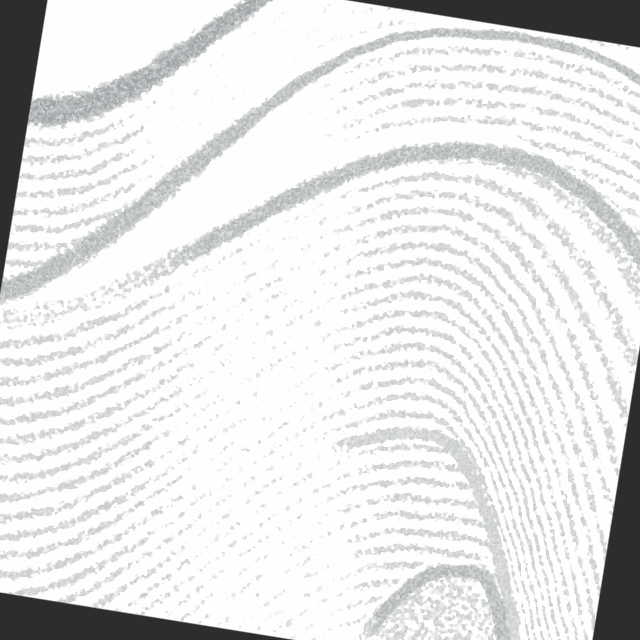
A Shadertoy shader for this texture:

```glsl
// Raked white sand on a tilted square sheet over a dark ground.
// Each furrow is a curve that rises smoothly and then falls away; stripes fill
// the bands between the ridges, and cellular noise breaks the shade into grains.

const float TILT = 0.16;
const vec3 GROUND = vec3(0.175);
const vec3 SAND = vec3(0.995, 0.997, 0.997);
const vec3 SHADE = vec3(0.63, 0.645, 0.65);
const float GRAIN_CELLS = 190.0;
const float FURROW_GAP = 0.027;
const float MAIN_FURROWS = 15.4;
const float FURROW_TONE = 0.47;

// Curves: rise is (low, high, start x, end x); fall is (width, power) after end x
const vec4 TOP_RISE   = vec4(0.825, 1.09, 0.07, 0.62);
const vec2 TOP_FALL   = vec2(2.0, 2.0);
const vec4 UPPER_RISE = vec4(0.53, 0.948, -0.08, 0.68);
const vec2 UPPER_FALL = vec2(0.848, 2.7);
const vec4 MID_RISE   = vec4(0.505, 0.763, 0.0, 0.7);
const vec2 MID_FALL   = vec2(0.588, 2.7);
const vec4 ARCH_RISE  = vec4(0.04, 0.353, 0.0, 0.64);
const vec2 ARCH_FALL  = vec2(0.284, 2.5);
const vec4 INNER_RISE = vec4(0.01, 0.323, 0.0, 0.64);
const vec2 INNER_FALL = vec2(0.24, 3.0);
const vec4 MOUND_RISE = vec4(-0.08, 0.108, 0.45, 0.7);
const vec2 MOUND_FALL = vec2(0.1344, 4.86);

float curve(float x, vec4 rise, vec2 fall) {
    float drop = pow(max(x - rise.w, 0.0) / fall.x, fall.y);
    return mix(rise.x, rise.y, smoothstep(rise.z, rise.w, x)) - drop;
}

// Approximate signed distance to a curve, positive above it
float above(vec2 p, vec4 rise, vec2 fall) {
    float y = curve(p.x, rise, fall);
    float slope = (curve(p.x + 0.003, rise, fall) - y) / 0.003;
    return (p.y - y) / sqrt(1.0 + slope * slope);
}

vec2 hash2(vec2 cell) {
    vec3 h = fract(cell.xyx * vec3(0.1031, 0.1030, 0.0973));
    h += dot(h, h.yzx + 33.33);
    return fract((h.xx + h.yz) * h.zy);
}

// Smooth cellular noise: random cell values blended by distance
float grains(vec2 p) {
    vec2 cell = floor(p);
    float total = 0.0, weight = 0.0;
    for (int j = -1; j <= 1; j++)
    for (int i = -1; i <= 1; i++) {
        vec2 c = cell + vec2(i, j);
        vec2 d = c + hash2(c) - p;
        float w = exp(-7.0 * dot(d, d));
        total += w * hash2(c + 71.0).x;
        weight += w;
    }
    return total / weight;
}

float stripe(float phase) {
    return pow(0.5 + 0.5 * cos(6.28318 * phase), 1.3);
}

float ridge(float d, float halfWidth) {
    return 1.0 - smoothstep(0.45 * halfWidth, 1.25 * halfWidth, abs(d));
}

float band(float d) {
    return smoothstep(-0.004, 0.004, d);
}

void mainImage(out vec4 fragColor, in vec2 fragCoord) {
    vec2 uv = fragCoord / iResolution.xy;
    vec2 p = uv + 0.0012 * sin(uv.yx * 67.0 + 2.0 * sin(uv * 41.0));
    float x = p.x;

    // Signed distances to the ridges
    float dTop = above(p, TOP_RISE, TOP_FALL);
    float dUpper = above(p, UPPER_RISE, UPPER_FALL);
    float dMid = above(p, MID_RISE, MID_FALL);
    float dArch = above(p, ARCH_RISE, ARCH_FALL);
    float dInner = above(p, INNER_RISE, INNER_FALL);
    float dMound = above(p, MOUND_RISE, MOUND_FALL);

    // Furrows below the top ridge, then below the upper ridge
    float topLight = 0.22 + 0.6 * (1.0 - smoothstep(0.17, 0.27, x)) + 0.3 * smoothstep(0.5, 0.68, x);
    float furrows = topLight * band(-dTop - 0.025) * band(dUpper - 0.015)
        * stripe((curve(x, TOP_RISE, TOP_FALL) - p.y) / FURROW_GAP + 0.22);
    float clearance = mix(0.045, 0.016, smoothstep(0.75, 0.87, x));
    furrows += 0.75 * smoothstep(0.42, 0.66, x) * band(-dUpper - 0.008) * band(dMid - clearance)
        * stripe((curve(x, UPPER_RISE, UPPER_FALL) - p.y) / FURROW_GAP);

    // Main furrows; the arch flattens inside its inner ridge
    float top = curve(x, MID_RISE, MID_FALL);
    float archFall = pow(max(x - ARCH_RISE.w, 0.0) / ARCH_FALL.x, ARCH_FALL.y);
    float bottom = curve(x, ARCH_RISE, ARCH_FALL) + 0.9 * archFall * step(dInner, 0.0);
    float phase = MAIN_FURROWS * (top - p.y) / (top - bottom) - 0.4;
    float faint = smoothstep(0.14, 0.36, x) * (1.0 - smoothstep(0.5, 0.63, x));
    float light = mix(0.86, 0.36, faint) - 0.14 * smoothstep(0.8, 0.9, x);
    float gap = smoothstep(0.42, 0.56, x) * band(-dArch - 0.009) * band(dInner + 0.004);
    furrows += light * band(-dMid - 0.014) * (1.0 - gap) * band(dMound - 0.018) * stripe(phase);

    // Broad ridges and the grainy mound
    float topRidge = ridge(dTop, mix(0.029, 0.018, smoothstep(0.1, 0.4, x)));
    float upperRidge = ridge(dUpper, mix(0.021, 0.009, smoothstep(0.2, 0.6, x)));
    float midRidge = ridge(dMid, 0.017) * mix(0.5, 1.0, smoothstep(0.15, 0.35, x));
    float innerRidge = ridge(dInner, 0.012) * smoothstep(0.48, 0.58, x);
    float moundRidge = ridge(dMound, 0.014) * smoothstep(0.53, 0.6, x);
    float mound = 0.58 * band(-dMound);

    // Break the shade into grains
    float coarse = grains(uv * GRAIN_CELLS);
    float fine = grains(uv * GRAIN_CELLS * 1.7 + 19.0);
    float cover = max(furrows, max(max(topRidge, upperRidge), max(midRidge, max(innerRidge, moundRidge))));
    cover = max(cover, mound);
    float tone = FURROW_TONE;
    tone = max(tone, 0.85 * topRidge);
    tone = max(tone, max(0.68 * upperRidge, 0.68 * midRidge));
    tone = max(tone, 0.68 * moundRidge);
    float ink = smoothstep(0.8 * coarse, 0.8 * coarse + 0.4, cover) * tone * (0.65 + 0.6 * fine);
    vec3 color = mix(SAND, SHADE, clamp(ink, 0.0, 1.0));

    // Tilted sheet over the dark ground
    vec2 q = uv - 0.5;
    vec2 sheet = abs(vec2(q.x * cos(TILT) - q.y * sin(TILT), q.x * sin(TILT) + q.y * cos(TILT)));
    float pixel = 1.0 / iResolution.y;
    float onSheet = 1.0 - smoothstep(-pixel, pixel, max(sheet.x, sheet.y) - 0.5);
    fragColor = vec4(mix(GROUND, color, onSheet), 1.0);
}
```
